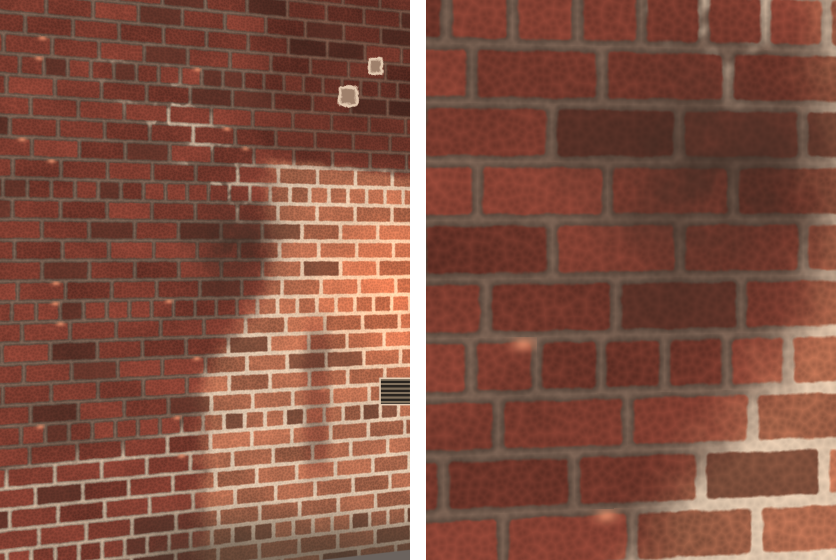
Left: the whole. Right: its middle third, enlarged.
Reproduce this texture procedurally as a WebGL 1 fragment shader.

```glsl
precision highp float;
uniform vec2 u_resolution;

#define HORIZON 0.553
#define COURSE 0.0371
#define RECESSION 0.207
#define BRICKS 11.3
#define BRICK_ASPECT 2.25
#define JOINT 0.21
#define HEADER_EVERY 6.0
#define BRICK_SHADE vec3(0.49, 0.235, 0.185)
#define BRICK_SUN vec3(0.69, 0.42, 0.31)
#define MORTAR_SHADE vec3(0.49, 0.39, 0.33)
#define MORTAR_SUN vec3(0.89, 0.79, 0.69)
#define SOOT vec3(0.23, 0.16, 0.13)

float hash(vec2 p) {
  return fract(sin(dot(p, vec2(127.1, 311.7))) * 4375.85);
}

// Layered sines, roughly -1 to 1
float waves(vec2 p) {
  float sum = 0.0, amp = 0.5;
  for (int i = 0; i < 4; i++) {
    sum += amp * sin(p.x + 1.7 * sin(p.y)) * cos(p.y * 1.1 - sin(p.x * 0.8));
    p = mat2(1.5, 1.2, -1.2, 1.5) * p + 2.3;
    amp *= 0.6;
  }
  return sum;
}

// Distance to the nearest scattered point
float cells(vec2 p) {
  vec2 id = floor(p), f = fract(p);
  float nearest = 1.0;
  for (int j = -1; j <= 1; j++)
    for (int i = -1; i <= 1; i++) {
      vec2 o = vec2(float(i), float(j));
      vec2 jitter = vec2(hash(id + o), hash(id + o + 37.0));
      nearest = min(nearest, length(o + jitter - f));
    }
  return nearest;
}

float boxDist(vec2 p, vec2 halfSize, float radius) {
  vec2 d = abs(p) - halfSize + radius;
  return length(max(d, 0.0)) + min(max(d.x, d.y), 0.0) - radius;
}

float blob(vec2 p, vec2 center, vec2 size) {
  vec2 d = (p - center) / size;
  return exp(-dot(d, d));
}

// Share of direct sun, with soft leafy edges
float sunlight(vec2 p) {
  float ragged = 0.014 * waves(p * 55.0);
  float left = mix(0.355, 0.475, smoothstep(0.3, 0.52, p.y));
  float top = 0.72 - 0.13 * (p.x - 0.475);
  float sun = smoothstep(-0.025, 0.035, p.x - left + ragged);
  sun *= smoothstep(-0.008, 0.012, top - p.y + ragged * 0.5);
  float streak = smoothstep(0.035, 0.008, abs(p.x - 0.565 + ragged * 0.4));
  streak *= smoothstep(0.12, 0.2, p.y) * smoothstep(0.46, 0.38, p.y);
  return sun * (1.0 - 0.55 * streak);
}

void main() {
  vec2 p = gl_FragCoord.xy / u_resolution.y;
  float pixel = 1.0 / u_resolution.y;

  // Receding wall coordinates
  float depth = 1.0 - RECESSION * p.x;
  float courseHeight = COURSE * depth;
  float v = (p.y - HORIZON) / courseHeight;
  float u = BRICKS * p.x / depth;

  // Running bond with regular header courses
  float row = floor(v + 0.5);
  float header = step(abs(mod(row, HEADER_EVERY) - 3.0), 0.5);
  float len = mix(1.0, 0.5, header);
  float column = (u - 0.34 + 0.03 * row - 0.5 * mod(row, 2.0)) / len;
  column += 0.35 * header + 0.1 * (hash(vec2(row, 5.0)) - 0.5);
  vec2 id = vec2(floor(column), row);
  vec2 size = vec2(len * BRICK_ASPECT, 1.0);
  vec2 local = vec2((fract(column) - 0.5) * size.x, v - row);
  vec2 wall = vec2(u * BRICK_ASPECT, v);
  float tone = hash(id);
  float edge = boxDist(local, 0.5 * (size - JOINT), 0.07) + 0.03 * waves(wall * 5.0);
  float soft = 0.75 * pixel / courseHeight + 0.02;
  float brickMask = smoothstep(soft, -soft, edge);

  float sun = sunlight(p);
  float blotch = waves(wall * 0.9);
  float grain = cells(wall * 7.0) - 0.5;
  float upperRight = smoothstep(0.4, 0.55, p.x) * smoothstep(0.68, 0.75, p.y);

  // Fired clay, varying from brick to brick
  vec3 brick = mix(BRICK_SHADE, BRICK_SUN, sun);
  brick *= 0.87 + 0.26 * tone + 0.1 * blotch + 0.22 * grain;
  brick = mix(brick, SOOT, 0.4 * step(0.88, hash(id + 19.0)));
  brick *= 1.0 - 0.2 * upperRight;

  // Mortar, paler where it was repointed
  float along = dot(p - vec2(0.335, 0.765), vec2(0.675, -0.738));
  float across = dot(p - vec2(0.335, 0.765), vec2(0.738, 0.675));
  float band = smoothstep(0.22, 0.14, abs(along)) * smoothstep(0.07, 0.02, abs(across));
  band *= smoothstep(-0.1, 0.2, blotch);
  float low = smoothstep(0.015, -0.01, p.y - 0.15 - 0.25 * p.x + 0.02 * blotch);
  low *= smoothstep(0.4, 0.34, p.x);
  vec3 mortar = mix(MORTAR_SHADE, MORTAR_SUN, max(sun, 0.75 * max(band, low)));
  mortar = mix(mortar, vec3(0.47, 0.31, 0.25), 0.7 * upperRight);
  mortar *= 0.98 + 0.12 * grain + 0.07 * blotch;
  mortar *= 1.0 - 0.22 * smoothstep(0.13, 0.0, edge) * (1.0 - sun);
  vec3 color = mix(mortar, brick, brickMask);

  // Salmon chips on upper brick edges
  float chip = blob(local, vec2(0.3 * size.x, 0.38), vec2(0.2, 0.12));
  chip *= step(0.9, hash(id + 53.0)) * (1.0 - sun) * (1.0 - upperRight);
  color = mix(color, vec3(0.9, 0.56, 0.42), 0.8 * chip);

  // Warm glow, leaf stain and grimy foot
  color *= 1.0 + vec3(0.2, 0.07, -0.02) * sun * blob(p, vec2(0.72, 0.48), vec2(0.16, 0.14));
  float stain = blob(p, vec2(0.41, 0.56), vec2(0.07, 0.06)) * (0.65 + 0.5 * waves(p * 60.0));
  color = mix(color, SOOT, clamp(0.8 * stain, 0.0, 0.8));
  float grime = smoothstep(0.13, 0.0, p.y) * smoothstep(0.15, 0.4, p.x + 0.05 * blotch);
  color = mix(color, vec3(0.25, 0.21, 0.17), 0.6 * grime);

  // Two pale mortar patches
  float patchEdge = boxDist(p - vec2(0.622, 0.828), vec2(0.018, 0.019), 0.006);
  patchEdge = min(patchEdge, boxDist(p - vec2(0.671, 0.882), vec2(0.014, 0.015), 0.004));
  patchEdge += 0.003 * waves(p * 150.0);
  vec3 patchColor = mix(vec3(0.62, 0.5, 0.42), MORTAR_SUN, smoothstep(-0.008, -0.003, patchEdge));
  color = mix(color, patchColor, smoothstep(pixel, -pixel, patchEdge));

  // Slatted vent
  float vent = boxDist(p - vec2(0.706, 0.301), vec2(0.029, 0.025), 0.002);
  float slat = smoothstep(-0.3, 0.5, sin(p.y * 785.0));
  vec3 metal = mix(vec3(0.16, 0.14, 0.12), vec3(0.5, 0.44, 0.36), slat);
  metal = mix(metal, MORTAR_SUN, smoothstep(-0.004, -0.002, vent));
  color = mix(color, metal, smoothstep(pixel, -pixel, vent));

  // Pavement corner
  float ground = p.y - 0.115 * (p.x - 0.573);
  color = mix(color, vec3(0.42, 0.39, 0.37), smoothstep(pixel, -pixel, ground));
  gl_FragColor = vec4(color, 1.0);
}
```
